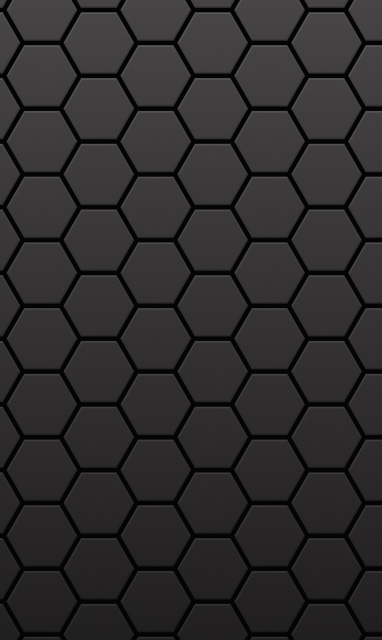
Give the GLSL for this pattern, as a Shadertoy shader.

```glsl
// Lengths are fractions of the canvas height
const float PITCH = 0.1027;                 // vertical distance between cells
const vec2 CELL_ORIGIN = vec2(0.0655, 0.8815);
const float GAP_HALF = 0.0035;
const float GAP_SOFT = 0.0008;
const float RIM_WIDTH = 0.0017;
const float SHADE_WIDTH = 0.0040;
const float RIM_GAIN = 0.085;
const float SHADE_GAIN = 0.30;
const float CELL_GRADIENT = 0.05;
const float GRAIN = 0.006;
const vec2 LIGHT_DIR = vec2(-0.28, 0.96);
const vec3 TOP_COLOR = vec3(0.280, 0.268, 0.272);
const vec3 BOTTOM_COLOR = vec3(0.128, 0.121, 0.124);
const vec3 GAP_COLOR = vec3(0.016, 0.015, 0.016);
const vec2 HEX_NORMAL = vec2(0.8660254, 0.5);

float hash(vec2 p) {
    p = fract(p * vec2(0.1031, 0.1137));
    p += dot(p, p.yx + 33.33);
    return fract((p.x + p.y) * p.x * 43.7);
}

// Offset from the centre of the nearest flat-topped hexagon
vec2 hexLocal(vec2 p) {
    vec2 period = PITCH * vec2(2.0 * HEX_NORMAL.x, 1.0);
    vec2 a = mod(p + 0.5 * period, period) - 0.5 * period;
    vec2 b = mod(p, period) - 0.5 * period;
    return dot(a, a) < dot(b, b) ? a : b;
}

void mainImage(out vec4 fragColor, in vec2 fragCoord) {
    vec2 p = fragCoord / iResolution.y;
    float pixel = 1.0 / iResolution.y;
    vec2 q = hexLocal(p - CELL_ORIGIN);

    // Distance inward from the plate edge, and the facing of the nearest side
    vec2 side = vec2(q.x < 0.0 ? -1.0 : 1.0, q.y < 0.0 ? -1.0 : 1.0);
    float slanted = dot(abs(q), HEX_NORMAL);
    float inset = 0.5 * PITCH - max(abs(q.y), slanted) - GAP_HALF;
    vec2 normal = side * (abs(q.y) > slanted ? vec2(0.0, 1.0) : HEX_NORMAL);
    float facing = dot(normal, LIGHT_DIR);

    // Plate surface
    vec3 color = mix(BOTTOM_COLOR, TOP_COLOR, p.y);
    color *= 1.0 + CELL_GRADIENT * q.y / PITCH;
    color += GRAIN * (hash(floor(p * 512.0)) - 0.5);

    // Lit upper rim and shaded lower bevel
    float depth = max(inset, 0.0);
    float rim = 1.0 - smoothstep(RIM_WIDTH, RIM_WIDTH + 1.2 * pixel, depth);
    float shade = 1.0 - smoothstep(0.0, SHADE_WIDTH, depth);
    color += RIM_GAIN * rim * max(facing, 0.0) * mix(0.7, 1.0, p.y);
    color *= 1.0 - SHADE_GAIN * shade * max(-facing, 0.0);

    // Dark gap between plates
    float edge = max(GAP_SOFT, 0.7 * pixel);
    color = mix(GAP_COLOR, color, smoothstep(-edge, edge, inset));
    fragColor = vec4(color, 1.0);
}
```
